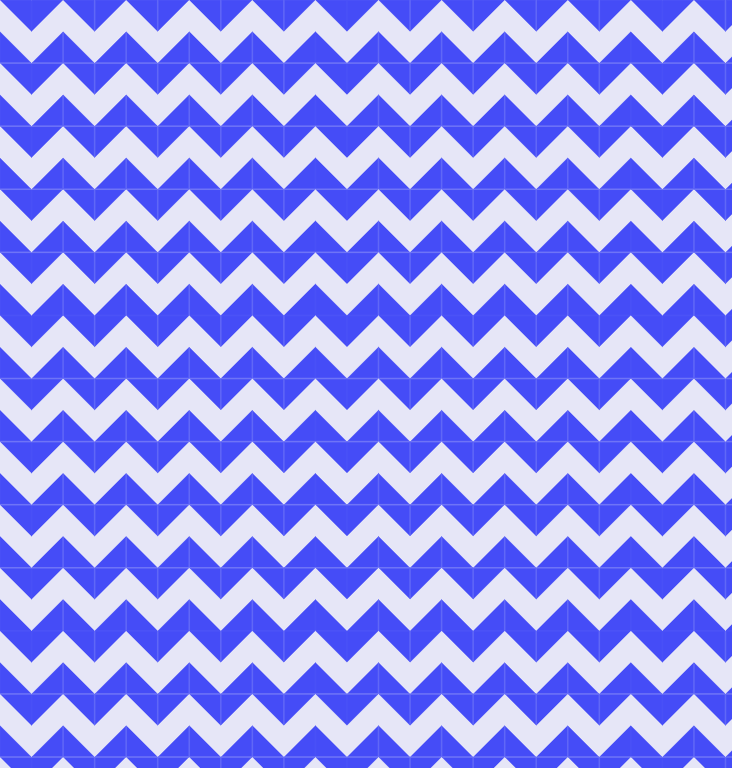
Reproduce this pattern procedurally as a Shadertoy shader.

```glsl
// Horizontal chevron stripes in blue and pale lavender, with faint tile seams.
// A triangle wave shifts a repeating two-tone band; thin pale lines
// follow the tile edges and fade out on every fifth tile.

// Coverage of a thin line at distance d, both in tile units.
float seamLine(float d, float halfWidth, float pixel) {
    float cover = clamp((halfWidth - d) / pixel + 0.5, 0.0, 1.0);
    return cover * min(1.0, 2.0 * halfWidth / pixel);
}

// Seam visibility: every fifth tile joins almost cleanly.
float seamStrength(float tile) {
    return mod(tile + 0.5, 5.0) < 1.0 ? 0.15 : 1.0;
}

void mainImage(out vec4 fragColor, in vec2 fragCoord) {
    // Tile space, measured from the top left corner
    float tilesDown = 12.174;
    float pixel = tilesDown / iResolution.y;
    vec2 p = vec2(fragCoord.x, iResolution.y - fragCoord.y) * pixel;

    // Zigzag bands: equal widths, 45 degree slopes, peaks on whole tiles
    float zigzag = abs(p.x - round(p.x));
    float band = fract(p.y - zigzag + 0.25);
    float edge = (0.25 - abs(band - 0.5)) * 0.7071;
    float pale = clamp(edge / pixel + 0.5, 0.0, 1.0);

    // Seams: vertical every half tile, horizontal every tile
    float column = round(p.x * 2.0);
    float row = round(p.y);
    float vertical = seamLine(abs(p.x - column * 0.5), 0.012, pixel)
                   * seamStrength(floor(column * 0.5)) * 0.17;
    float horizontal = seamLine(abs(p.y - row), 0.012, pixel)
                     * seamStrength(row) * 0.26;
    float seam = max(vertical, horizontal);

    vec3 blue = vec3(0.27, 0.30, 0.97);
    vec3 lavender = vec3(0.90, 0.90, 0.97);
    fragColor = vec4(mix(blue, lavender, max(pale, seam)), 1.0);
}
```
